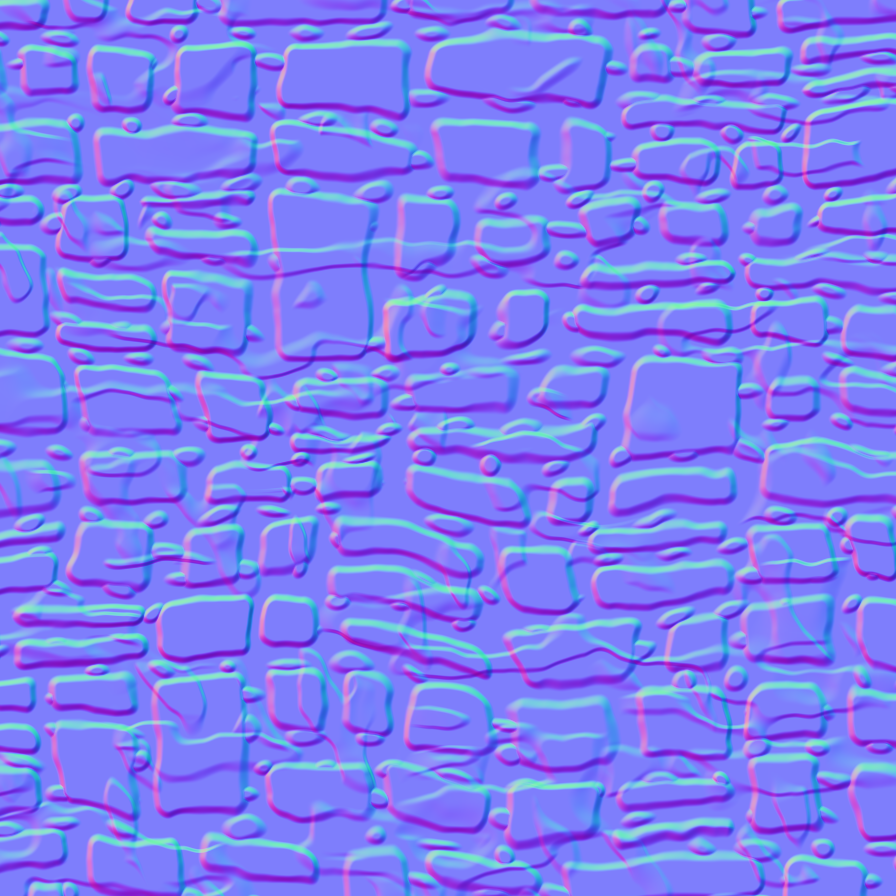
This texture map is drawn by a Shadertoy shader. Its source:

```glsl
#define BLOCK vec2(0.39, 0.18)    // coarse block before it is split into stones
#define STONE_AREA 0.0125         // cells below this area stay whole
#define STONE_HEIGHT 0.0085
#define BEVEL vec2(0.0055, 0.012) // narrowest and widest sloping edge
#define CORNER 0.017
#define MORTAR 0.0035             // smallest inset of a stone in its cell
#define INSET_VARY 0.02
#define PEBBLE_CELL vec2(0.072, 0.036)
#define CHIP_HEIGHT 0.0036
#define WARP 0.042
#define SAMPLE_STEP 0.0018
#define SLOPE_GAIN vec2(0.78, 1.08)

float hash(vec2 p) {
    return fract(sin(dot(p, vec2(127.1, 311.7))) * 43758.5453);
}

float noise(vec2 p) {
    vec2 i = floor(p), f = fract(p);
    f = f * f * (3.0 - 2.0 * f);
    return mix(mix(hash(i), hash(i + vec2(1, 0)), f.x),
               mix(hash(i + vec2(0, 1)), hash(i + vec2(1, 1)), f.x), f.y);
}

vec2 noise2(vec2 p) {
    return vec2(noise(p), noise(p + 37.4)) - 0.5;
}

// Random inset of one edge, sliding from one corner to the other
float inset(float seed, float edge, float t) {
    float a = hash(vec2(seed, edge)), b = hash(vec2(seed, edge + 0.5));
    return mix(a * a, b * b, t);
}

// Raised stones: each block is split again and again at random cuts
float stones(vec2 p, float bevel) {
    p.x += BLOCK.x * hash(vec2(floor(p.y / BLOCK.y), 4.7));
    vec2 id = floor(p / BLOCK);
    vec2 lo = id * BLOCK, hi = lo + BLOCK;
    float seed = hash(id + 0.5);

    for (int i = 0; i < 5; i++) {
        vec2 s = hi - lo;
        float area = s.x * s.y;
        bool rest = hash(vec2(seed, 3.1)) < 0.45 && area < 1.8 * STONE_AREA;
        if (area < STONE_AREA || rest) break;
        vec2 cut = lo + s * mix(0.3, 0.7, hash(vec2(seed, 7.1)));
        bool upper;
        if (s.x > 1.9 * s.y) {
            upper = p.x > cut.x;
            if (upper) lo.x = cut.x; else hi.x = cut.x;
        } else {
            upper = p.y > cut.y;
            if (upper) lo.y = cut.y; else hi.y = cut.y;
        }
        seed = hash(vec2(seed, upper ? 1.3 : 2.7));
    }

    // Distance inward from four slanted edges with rounded corners
    vec2 s = hi - lo, t = (p - lo) / s;
    float vary = INSET_VARY * min(1.0, min(s.x, s.y) / 0.08);
    vec2 low = vec2(inset(seed, 11.0, t.y), inset(seed, 12.0, t.x));
    vec2 high = vec2(inset(seed, 13.0, t.y), inset(seed, 14.0, t.x));
    vec2 inner = min(p - lo - vary * low, hi - p - vary * high) - MORTAR;
    float radius = min(CORNER, 0.35 * min(s.x, s.y));
    float d = radius - length(max(radius - inner, 0.0));
    d = min(d, min(inner.x, inner.y));
    return smoothstep(0.0, bevel, d) * mix(0.75, 1.0, hash(vec2(seed, 9.3)));
}

// Small slanted fragments that show in the mortar
float pebbles(vec2 p, float bevel) {
    p.x += PEBBLE_CELL.x * hash(vec2(floor(p.y / PEBBLE_CELL.y), 8.2));
    vec2 id = floor(p / PEBBLE_CELL);
    vec2 q = (fract(p / PEBBLE_CELL) - 0.5) * PEBBLE_CELL;
    float seed = hash(id + 2.5);
    q.y += q.x * 0.4 * (hash(vec2(seed, 1.1)) - 0.5);
    vec2 size = PEBBLE_CELL * mix(vec2(0.15, 0.2), vec2(0.42, 0.36),
                                  vec2(hash(vec2(seed, 2.2)), hash(vec2(seed, 3.3))));
    float d = (1.0 - length(q / size)) * size.y;
    return step(seed, 0.75) * smoothstep(0.0, bevel, d);
}

// Broken ledges: thin contour steps, mostly level, some diagonal
float chips(vec2 p) {
    p += 0.03 * noise2(p * 13.0) + 0.008 * noise2(p * 47.0);
    float level = smoothstep(0.5, 0.62, noise(p * vec2(12.0, 36.0) + 5.3));
    float slant = smoothstep(0.54, 0.68, noise(mat2(20, 26, -9, 17) * p + 23.0));
    float patches = smoothstep(0.42, 0.56, noise(p * vec2(10.0, 17.0) + 71.0));
    float gaps = smoothstep(0.56, 0.7, noise(p * vec2(15.0, 21.0) + 13.0));
    return level * patches + 0.9 * slant * gaps;
}

float height(vec2 p) {
    vec2 q = p + WARP * noise2(p * 4.3) + 0.015 * noise2(p * 17.0)
               + 0.0045 * noise2(p * 52.0);
    float bevel = mix(BEVEL.x, BEVEL.y, noise(p * 16.0 + 9.0));
    float wall = max(stones(q + 3.0, bevel), 0.62 * pebbles(q + 5.0, 0.006));
    return STONE_HEIGHT * wall + CHIP_HEIGHT * chips(p);
}

void mainImage(out vec4 fragColor, in vec2 fragCoord) {
    vec2 p = fragCoord / iResolution.y;
    vec2 e = vec2(SAMPLE_STEP, 0.0);
    vec2 slope = vec2(height(p + e.xy) - height(p - e.xy),
                      height(p - e.yx) - height(p + e.yx)) / (2.0 * SAMPLE_STEP);

    // Encode the surface normal as colour
    vec3 normal = normalize(vec3(slope * SLOPE_GAIN, 1.0));
    fragColor = vec4((0.5 + 0.5 * normal) * 0.99, 1.0);
}
```
